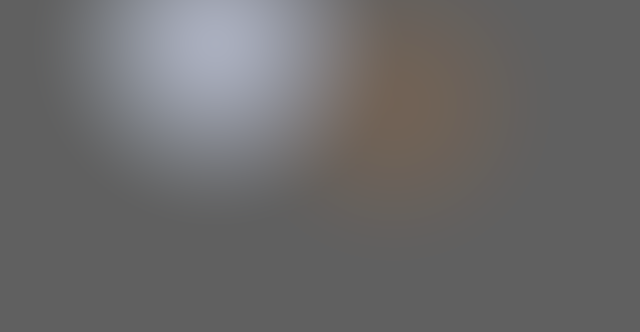
This background is drawn by a Shadertoy shader. Its source:

```glsl
// Soft grey backdrop with a pale blue glow at the upper left and a dim brown glow beside it.

// Smooth round falloff: 1 at the centre, 0 at the radius
float glow(vec2 p, vec2 centre, float radius) {
    return 1.0 - smoothstep(0.0, radius, length(p - centre));
}

void mainImage(out vec4 fragColor, in vec2 fragCoord) {
    // Height runs from 0 to 1; x is scaled for the canvas proportions
    vec2 uv = fragCoord / iResolution.xy;
    vec2 p = uv * vec2(1.925, 1.0);

    // Flat base
    vec3 color = vec3(0.376);

    // Broad brown glow
    float warm = glow(p, vec2(1.185, 0.685), 0.53);
    color = mix(color, vec3(0.445, 0.385, 0.335), warm);

    // Bright blue-grey glow on top
    float cool = glow(p, vec2(0.648, 0.869), 0.575);
    color = mix(color, vec3(0.665, 0.685, 0.745), cool);

    // Faint green tint in the outer rim of the cool glow, away from the brown
    float rim = cool * (1.0 - cool) * (1.0 - smoothstep(0.4, 0.8, p.x));
    color += vec3(-0.012, 0.008, 0.0) * rim;

    fragColor = vec4(color, 1.0);
}
```
